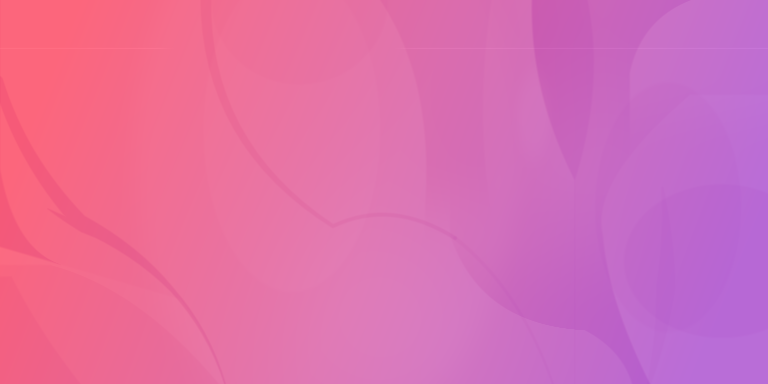
A WebGL 2 fragment shader for this background:

```glsl
#version 300 es
precision highp float;
// Pink to violet gradient overlaid with translucent petals and tapered ribbons.

uniform vec2 u_resolution;
out vec4 fragColor;

const vec3 CORAL = vec3(0.99, 0.40, 0.485);
const vec3 ORCHID = vec3(0.865, 0.44, 0.685);
const vec3 VIOLET = vec3(0.72, 0.41, 0.835);
const vec3 SHADE = vec3(-0.04, -0.075, -0.025);  // added by a full dark layer
const vec3 TINT = vec3(0.03, 0.08, 0.05);        // added by a full pale layer
const float TILT = 0.20;                         // vertical lean of the gradient
const float EDGE = 0.004;                        // softness of crisp edges
const int STEPS = 16;                            // segments in each ribbon

float inside(float d, float softness) {
    return 1.0 - smoothstep(-softness, softness, d);
}

float ellipse(vec2 p, vec2 center, vec2 radius) {
    return (length((p - center) / radius) - 1.0) * min(radius.x, radius.y);
}

// Horizontal offset from a descending quadratic curve; negative on its left.
float side(vec2 p, vec2 a, vec2 b, vec2 c) {
    float h = b.y - a.y, k = a.y - 2.0 * b.y + c.y;
    float d = a.y - p.y;
    float root = sqrt(max(h * h - k * d, 0.0));
    float t = clamp(d / max(root - h, 1e-4), 0.0, 1.0);
    return p.x - mix(mix(a.x, b.x, t), mix(b.x, c.x, t), t);
}

// Coverage of a curved stroke with half widths at its start, middle and end.
float ribbon(vec2 p, vec2 a, vec2 b, vec2 c, vec3 width) {
    float nearest = 1e3;
    vec2 previous = a;
    for (int i = 1; i <= STEPS; i++) {
        float t = float(i) / float(STEPS);
        vec2 next = mix(mix(a, b, t), mix(b, c, t), t);
        vec2 along = next - previous, rel = p - previous;
        float s = clamp(dot(rel, along) / dot(along, along), 0.0, 1.0);
        float u = (float(i - 1) + s) / float(STEPS);
        float w = u < 0.5 ? mix(width.x, width.y, u * 2.0)
                          : mix(width.y, width.z, u * 2.0 - 1.0);
        nearest = min(nearest, length(rel - along * s) - w);
        previous = next;
    }
    return inside(nearest, 0.003);
}

vec3 gradient(vec2 p) {
    float t = clamp(p.x * 0.5 + TILT * (0.5 - p.y), 0.0, 1.0);
    return t < 0.5 ? mix(CORAL, ORCHID, t * 2.0) : mix(ORCHID, VIOLET, t * 2.0 - 1.0);
}

// Coral side: leaves, a pointed fin and the long tapered stem.
float leftLayers(vec2 p) {
    float stem = side(p, vec2(0.208, 0.422), vec2(0.5, 0.279), vec2(0.586, 0.0));
    float leafTop = p.y - 0.357 + 0.29 * p.x;
    float fin = max(side(p, vec2(0.0, 0.562), vec2(0.036, 0.354), vec2(0.156, 0.312)), -leafTop);
    float fold = side(p, vec2(0.13, 0.31), vec2(0.36, 0.25), vec2(0.57, 0.0));
    float corner = side(p, vec2(0.03, 0.28), vec2(0.1, 0.14), vec2(0.21, 0.0));
    float v = 0.7 * inside(fin, EDGE);
    v -= 0.15 * inside(max(stem, leafTop), EDGE);
    v += 0.25 * inside(max(fold, p.y - 0.31), EDGE);
    v += 0.3 * inside(max(corner, p.y - 0.28), EDGE);
    float stroke = ribbon(p, vec2(-0.005, 0.79), vec2(0.055, 0.586), vec2(0.208, 0.422), vec3(0.013, 0.016, 0.02));
    stroke = max(stroke, ribbon(p, vec2(0.208, 0.422), vec2(0.5, 0.279), vec2(0.586, 0.0), vec3(0.02, 0.006, 0.002)));
    stroke = max(stroke, ribbon(p, vec2(0.125, 0.456), vec2(0.2, 0.41), vec2(0.34, 0.35), vec3(0.001, 0.012, 0.004)));
    return v + 0.65 * stroke;
}

// Middle: broad pale petals and the two arcs that meet in a point.
float middleLayers(vec2 p) {
    float petal = side(p, vec2(0.99, 1.0), vec2(1.13, 0.79), vec2(1.107, 0.466));
    float v = -0.2 * inside(ellipse(p, vec2(0.85, 0.6), vec2(0.5, 0.75)), 0.05);
    v -= 0.12 * inside(ellipse(p, vec2(0.76, 0.66), vec2(0.23, 0.42)), EDGE);
    v += 0.12 * inside(ellipse(p, vec2(0.78, 1.0), vec2(0.23, 0.22)), EDGE);
    v += 0.4 * inside(-petal, EDGE) * smoothstep(0.34, 0.6, p.y) * (1.0 - smoothstep(1.2, 1.6, p.x));
    v -= 0.4 * exp(-dot(p - vec2(1.05, 0.15), p - vec2(1.05, 0.15)) * 9.0);
    float stroke = ribbon(p, vec2(0.536, 1.01), vec2(0.532, 0.628), vec2(0.867, 0.411), vec3(0.014, 0.010, 0.005));
    stroke = max(stroke, ribbon(p, vec2(0.867, 0.411), vec2(1.02, 0.484), vec2(1.185, 0.38), vec3(0.005)));
    v += 0.4 * stroke;
    return v + 0.2 * ribbon(p, vec2(1.185, 0.38), vec2(1.354, 0.247), vec2(1.44, 0.0), vec3(0.005, 0.004, 0.003));
}

// Violet side: dark leaf, sweeping tail and overlapping round petals.
float rightLayers(vec2 p) {
    float leafLeft = side(p, vec2(1.385, 1.0), vec2(1.38, 0.76), vec2(1.497, 0.53));
    float leafRight = side(p, vec2(1.53, 1.0), vec2(1.575, 0.78), vec2(1.497, 0.53));
    float dome = side(p, vec2(1.80, 1.0), vec2(1.67, 0.95), vec2(1.64, 0.81));
    float rim = p.y > 0.388
        ? side(p, vec2(1.797, 0.753), vec2(1.536, 0.531), vec2(1.57, 0.388))
        : side(p, vec2(1.57, 0.388), vec2(1.583, 0.219), vec2(1.693, 0.0));
    float tail = p.y > 0.14
        ? side(p, vec2(1.172, 0.388), vec2(1.25, 0.154), vec2(1.523, 0.14))
        : side(p, vec2(1.523, 0.14), vec2(1.62, 0.089), vec2(1.646, 0.0));
    float column = side(p, vec2(1.28, 1.0), vec2(1.235, 0.7), vec2(1.28, 0.45));
    float v = -0.2 * inside(max(-column, leafLeft), EDGE) * smoothstep(0.4, 0.6, p.y);
    v += 0.35 * inside(max(-leafLeft, leafRight), EDGE);
    v += 0.45 * inside(max(-leafLeft, dome), EDGE) * smoothstep(0.55, 0.95, p.y);
    v -= 0.2 * inside(max(-dome, 0.6 - p.y), EDGE) * smoothstep(0.6, 0.8, p.y);
    v += 0.55 * inside(max(-tail, rim), EDGE) * (1.0 - smoothstep(0.15, 0.55, p.y));
    v -= 0.2 * inside(max(-rim, p.y - 0.753), EDGE);
    v -= 0.25 * inside(ellipse(p, vec2(1.39, 0.70), vec2(0.04, 0.11)), 0.02);
    v += 0.15 * inside(ellipse(p, vec2(1.74, 0.46), vec2(0.19, 0.325)), EDGE);
    v += 0.22 * inside(ellipse(p, vec2(1.88, 0.32), vec2(0.255, 0.20)), EDGE);
    return v + 0.15 * ribbon(p, vec2(1.725, 0.51), vec2(1.76, 0.25), vec2(1.69, 0.0), vec3(0.003, 0.025, 0.005));
}

void main() {
    vec2 p = gl_FragCoord.xy / u_resolution * vec2(2.0, 1.0);
    float depth = leftLayers(p) + middleLayers(p) + rightLayers(p);
    vec3 color = gradient(p) + SHADE * max(depth, 0.0) + TINT * max(-depth, 0.0);

    // Faint horizontal hairline, broken in the middle
    float gap = smoothstep(0.40, 0.46, p.x) * (1.0 - smoothstep(1.02, 1.08, p.x));
    color += 0.035 * inside(abs(p.y - 0.874) - 0.001, 0.002) * (1.0 - gap);
    fragColor = vec4(clamp(color, 0.0, 1.0), 1.0);
}
```
